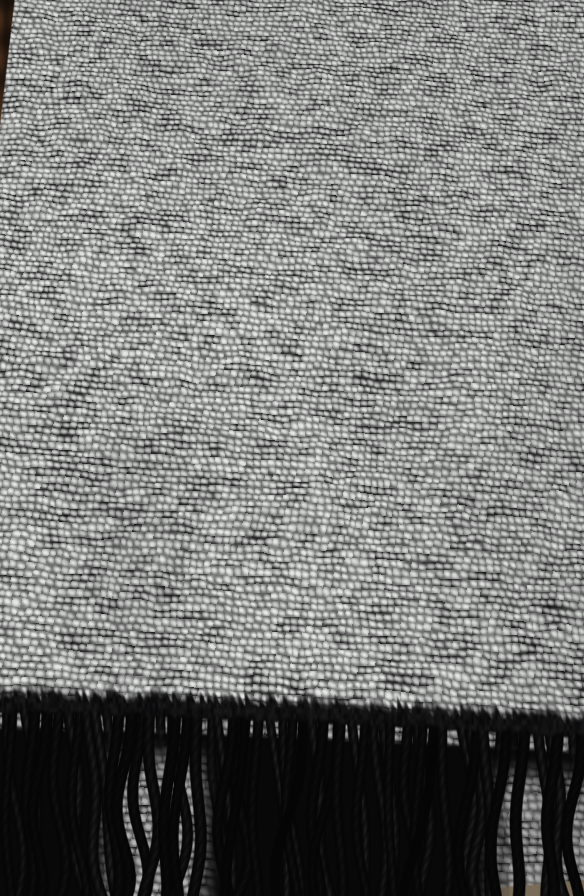
This texture is drawn by a WebGL 2 fragment shader. Its source:

```glsl
#version 300 es
precision highp float;
uniform vec2 u_resolution;
out vec4 fragColor;

float hash(vec2 p) {
    vec3 q = fract(vec3(p.xyx) * 0.1031);
    q += dot(q, q.yzx + 33.33);
    return fract((q.x + q.y) * q.z);
}

float noise(vec2 p) {
    vec2 i = floor(p), f = fract(p);
    f = f * f * (3.0 - 2.0 * f);
    return mix(mix(hash(i), hash(i + vec2(1, 0)), f.x),
               mix(hash(i + vec2(0, 1)), hash(i + vec2(1, 1)), f.x), f.y);
}

// Woven stitches whose pitch grows towards the viewer
vec3 weave(vec2 p) {
    float x = p.x - 0.33;
    float t = 1.0 - p.y - 0.06 * x + 0.006 * noise(p * 9.0) + 0.004 * noise(p * vec2(45.0, 60.0));
    float v = log(1.0 + 0.9 * max(t, -0.5)) / 0.0048;
    float row = floor(v);
    float u = x / (0.0068 * (1.0 + 0.4 * t)) + 0.25 * v + 1.2 * noise(p * 11.0);
    u += 0.3 * hash(vec2(row * 13.0, 5.0)) + 0.5 * noise(vec2(u * 0.35, row * 29.0));
    vec2 cell = vec2(floor(u), row);
    vec2 f = fract(vec2(u, v)) - 0.5;
    float gap = smoothstep(0.05, 0.5, abs(f.y));
    f += 0.26 * (vec2(hash(cell), hash(cell + 71.0)) - 0.5);
    f.y -= 0.3 * f.x;

    // Pale stitch, dark yarn showing in short uneven dashes
    float size = 0.58 + 0.2 * hash(cell + 33.0);
    float stitch = smoothstep(size, 0.05, length(f * vec2(0.8, 1.15)));
    float ink = smoothstep(0.4, 0.95, noise(vec2(u * 0.42 + row * 0.37, row * 37.0)));
    float tone = mix(0.4, 0.86, stitch) + 0.14 * (hash(cell + 19.0) - 0.5);
    tone -= 0.34 * ink * (0.35 + 0.65 * gap) * (1.0 - 0.4 * stitch);
    tone += 0.1 * (noise(p * vec2(260.0, 320.0)) - 0.5);
    tone = 0.575 + 0.82 * (tone - 0.585);

    // Broad folds and soft light
    tone *= 0.95 + 0.12 * noise(p * vec2(7.0, 3.0));
    tone *= 1.03 - 0.07 * smoothstep(0.0, 0.35, x) + 0.03 * smoothstep(0.5, 0.2, p.y);
    return clamp(tone, 0.04, 0.9) * vec3(0.99, 1.0, 0.99);
}

// How much cloth shows behind the fringe
float opening(float x) {
    float left = smoothstep(0.15, 0.21, x) * smoothstep(0.38, 0.32, x);
    return max(left, smoothstep(0.81, 0.88, x));
}

void main() {
    vec2 uv = gl_FragCoord.xy / u_resolution;
    vec2 p = gl_FragCoord.xy / u_resolution.y;
    float px = 1.0 / u_resolution.x;
    vec3 cloth = weave(p);

    // Hem line and the depth below it
    float hem = 0.224 - 0.014 * uv.x - 0.014 * uv.x * uv.x;
    float depth = hem - uv.y;

    // Under layer, knot openings and the table in the corner
    float knots = smoothstep(0.017, 0.022, depth) * smoothstep(0.04, 0.032, depth);
    float shown = max(opening(uv.x) * smoothstep(0.04, 0.09, depth), knots);
    vec3 fringe = mix(vec3(0.035, 0.03, 0.035), cloth * 0.78, shown);
    float table = smoothstep(0.014, 0.01, uv.y - 0.05 * (uv.x - 0.9)) * smoothstep(0.83, 0.87, uv.x);
    fringe = mix(fringe, vec3(0.47, 0.42, 0.34), table);

    // Hanging strands
    for (int i = 0; i < 58; i++) {
        float id = float(i);
        float a = hash(vec2(id, 3.0)), b = hash(vec2(id, 17.0)), c = hash(vec2(id, 41.0));
        float path = (id + a) / 57.0 + 0.4 * (b - 0.5) * depth;
        path += 0.09 * depth * (0.3 + a) * sin(depth * (18.0 + 16.0 * c) + 6.28 * b);
        float radius = 0.0075 + 0.003 * c;
        float d = abs(uv.x - path);
        float cover = smoothstep(radius + px, radius - px, d);
        cover *= mix(1.0, step(0.4, c), opening(path) * smoothstep(0.03, 0.06, depth));
        float ridge = pow(max(0.0, 1.0 - d / radius), 1.5);
        float twist = 0.75 + 0.25 * sin(depth * 420.0 + (uv.x - path) * 500.0 + 6.28 * a);
        vec3 yarn = vec3(0.02, 0.018, 0.022) + 0.11 * b * ridge * twist;
        fringe = mix(fringe, yarn, cover);
    }

    // Dark hem band with a fuzzy upper edge
    float band = smoothstep(0.024, 0.016, depth + 0.006 * noise(vec2(uv.x * 70.0, 4.0)));
    vec3 hemColor = vec3(0.03, 0.027, 0.032) + 0.07 * noise(uv * vec2(220.0, 160.0));
    fringe = mix(fringe, hemColor, band);
    float fuzz = 0.014 * noise(vec2(uv.x * 170.0 + uv.y * 60.0, uv.y * 50.0));
    float below = smoothstep(-0.009, 0.005, depth + fuzz - 0.004);
    vec3 color = mix(cloth, fringe, below);

    // Dark background past the upper left edge of the cloth
    float side = 0.025 * (uv.y - 0.86) / 0.14 - uv.x;
    vec3 backdrop = mix(vec3(0.06, 0.04, 0.03), vec3(0.3, 0.19, 0.11), noise(uv * vec2(90.0, 45.0)));
    color = mix(color, backdrop, smoothstep(-px, px, side));

    fragColor = vec4(color, 1.0);
}
```
